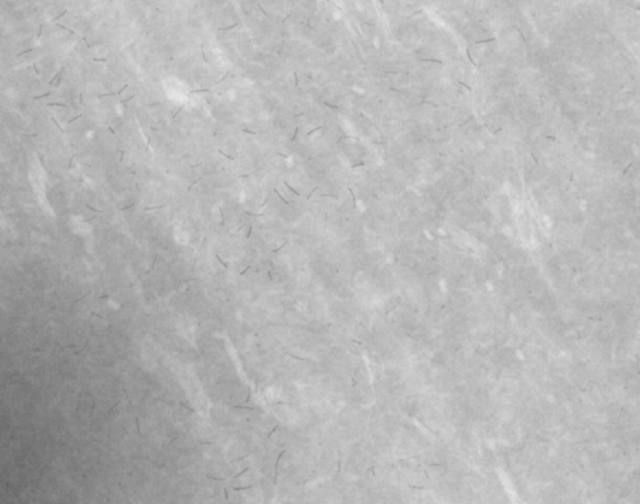
A Shadertoy shader for this texture:

```glsl
// Draws a pale grey fibrous sheet with diagonal streaks, light wisps, thin dark fibres and a shaded corner.

const float PAPER_TONE    = 0.752;
const float SHADE_DEPTH   = 0.30;
const float SHADE_SPREAD  = 0.20;
const vec2  SHADE_CENTRE  = vec2(-0.05, 0.10);
const vec2  STREAK_DIR    = vec2(0.53, -0.848);
const float STREAK_AMOUNT = 0.045;
const float CLOUD_AMOUNT  = 0.085;
const float WISP_AMOUNT   = 0.095;
const float LIGHT_FIBRE   = 0.034;
const float GREY_FIBRE    = 0.026;
const float DARK_FIBRE    = 0.105;
const float SPECK_AMOUNT  = 0.07;
const float GLINT_AMOUNT  = 0.11;
const float GRAIN_AMOUNT  = 0.035;

float hash(vec2 p) {
    return fract(sin(dot(p, vec2(12.9898, 78.233))) * 43758.5453);
}

float noise(vec2 p) {
    vec2 i = floor(p);
    vec2 f = fract(p);
    f = f * f * (3.0 - 2.0 * f);
    return mix(mix(hash(i), hash(i + vec2(1, 0)), f.x),
               mix(hash(i + vec2(0, 1)), hash(i + vec2(1, 1)), f.x), f.y);
}

float fbm(vec2 p) {
    float sum = 0.0;
    float gain = 0.5;
    for (int i = 0; i < 4; i++) {
        sum += gain * noise(p);
        p = mat2(0.8, 0.6, -0.6, 0.8) * p * 2.03 + 17.3;
        gain *= 0.5;
    }
    return sum / 0.9375;
}

// Scattered bent strokes, one per cell; halfLen and width are in cells.
float strokes(vec2 p, float cells, float halfLen, float width, float share, float tilt, float spread, float seed) {
    vec2 q = p * cells;
    vec2 home = floor(q);
    float soft = width + 0.6 * cells / iResolution.y;
    float cover = 0.0;
    for (int y = -1; y <= 1; y++) {
        for (int x = -1; x <= 1; x++) {
            vec2 cell = home + vec2(x, y);
            vec2 key = cell + seed;
            if (hash(key + 3.1) > share) continue;
            vec2 d = q - cell - vec2(hash(key), hash(key + 7.7));
            float angle = tilt + spread * (hash(key + 11.3) - 0.5);
            float c = cos(angle);
            float s = sin(angle);
            d = vec2(c * d.x + s * d.y, c * d.y - s * d.x);
            d.y += (hash(key + 19.9) - 0.5) * 0.9 * d.x * d.x;
            float reach = halfLen * mix(0.35, 1.0, hash(key + 23.7));
            float dist = length(vec2(max(abs(d.x) - reach, 0.0), d.y));
            float strength = mix(0.35, 1.0, hash(key + 29.1));
            cover = max(cover, strength * (1.0 - smoothstep(0.0, 2.0 * soft, dist)));
        }
    }
    return cover;
}

void mainImage(out vec4 fragColor, in vec2 fragCoord) {
    vec2 p = fragCoord / iResolution.y;
    vec2 warp = vec2(noise(p * 9.0), noise(p * 9.0 + 40.0)) - 0.5;
    vec2 w = p + 0.03 * warp;
    float along = dot(p, STREAK_DIR);
    float across = dot(p, vec2(-STREAK_DIR.y, STREAK_DIR.x));

    // Broad light with a dark lower left corner
    vec2 fromShade = p - SHADE_CENTRE;
    float tone = PAPER_TONE - SHADE_DEPTH * exp(-dot(fromShade, fromShade) / SHADE_SPREAD);
    tone -= 0.05 * smoothstep(0.15, 0.0, p.x) * smoothstep(0.4, 1.0, p.y);
    tone -= 0.03 * smoothstep(1.0, 1.4, p.x);
    float contrast = smoothstep(0.42, 0.72, tone) * 0.6 + 0.4;

    // Diagonal streaks and soft clouds
    float streak = noise(vec2(across * 24.0, along * 1.6)) + 0.5 * noise(vec2(across * 55.0, along * 3.0 + 9.0));
    float detail = STREAK_AMOUNT * (streak - 0.75);
    detail += CLOUD_AMOUNT * (fbm(w * 17.0) - 0.5);

    // Pale wisps drawn out along the streaks
    vec2 drawn = vec2(across * 30.0, along * 13.0) + 1.6 * warp;
    float wisp = smoothstep(0.54, 0.82, fbm(drawn + 5.0));
    detail += WISP_AMOUNT * wisp * smoothstep(0.25, 0.75, noise(vec2(across * 9.0, along * 4.0)));

    // Blurred fibres, pale and grey
    detail += LIGHT_FIBRE * strokes(w, 24.0, 0.55, 0.10, 0.55, -0.5, 2.4, 13.0);
    detail += LIGHT_FIBRE * strokes(w, 37.0, 0.55, 0.11, 0.45, 0.3, 2.6, 57.0);
    detail -= GREY_FIBRE * strokes(w, 30.0, 0.60, 0.09, 0.45, 0.2, 3.0, 91.0);

    // Thin dark fibres in loose groups, and specks
    float group = smoothstep(0.4, 0.75, noise(p * 6.0 + 31.0));
    detail -= DARK_FIBRE * group * strokes(p, 26.0, 0.48, 0.035, 0.30, -0.4, 3.1, 127.0);
    detail -= SPECK_AMOUNT * strokes(p, 42.0, 0.06, 0.075, 0.14, 0.0, 3.0, 151.0);

    // Small bright glints
    detail += GLINT_AMOUNT * strokes(w, 17.0, 0.12, 0.085, 0.16, -1.0, 1.6, 173.0);

    // Fine grain
    float grain = noise(p * 230.0) + noise(p * 120.0 + 60.0) - 1.0;
    tone += contrast * detail + GRAIN_AMOUNT * grain;

    fragColor = vec4(vec3(clamp(tone, 0.0, 1.0)), 1.0);
}
```
